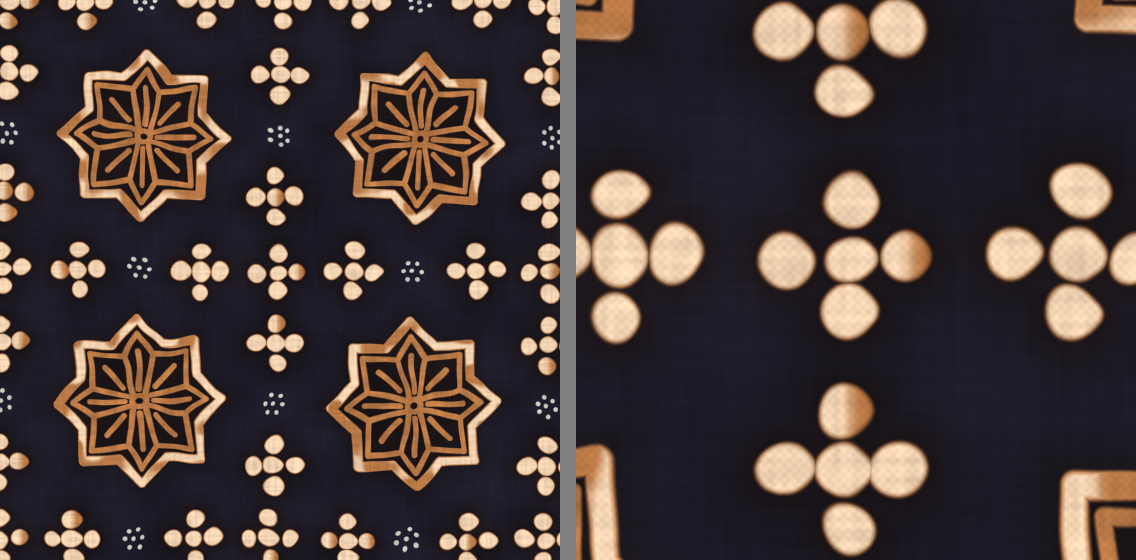
Left, the full canvas; right, a detail of the centre.
A WebGL 2 fragment shader for this pattern:

```glsl
#version 300 es
precision highp float;
// Wax-resist cloth: eight-pointed star medallions framed by a lattice of
// five-dot crosses and small dot clusters on navy. Motifs are distance
// functions on a slightly skewed lattice, with noise for the hand-made wear.

#define NODE vec2(0.4935, 0.518)
#define STEP_X vec2(0.487, -0.004)
#define STEP_Y vec2(0.010, 0.4805)
#define STAR_R 0.156
#define CROSS_SPACING 0.275
#define DOT_R 0.0163
#define DOT_ARM 0.0352
#define SPECK_R 0.0043
#define SPECK_RING 0.0175
#define WOBBLE 0.007
#define THREADS 170.0

uniform vec2 u_resolution;
out vec4 fragColor;

const float TAU = 6.28318;
const vec3 NAVY = vec3(0.115, 0.115, 0.175);
const vec3 DARK = vec3(0.105, 0.080, 0.090);
const vec3 ORANGE = vec3(0.72, 0.47, 0.27);
const vec3 CREAM = vec3(0.95, 0.83, 0.70);
const vec3 PALE = vec3(0.82, 0.79, 0.75);
const vec3 BROWN = vec3(0.50, 0.30, 0.16);

float hash(vec2 p) {
    vec3 q = fract(p.xyx * vec3(0.1031, 0.1030, 0.0973));
    q += dot(q, q.yzx + 33.33);
    return fract((q.x + q.y) * q.z);
}

vec2 jitter(vec2 id) { return vec2(hash(id + 17.3), hash(id + 51.7)) - 0.5; }

float noise(vec2 p) {
    vec2 i = floor(p), f = fract(p);
    f = f * f * (3.0 - 2.0 * f);
    return mix(mix(hash(i), hash(i + vec2(1, 0)), f.x),
               mix(hash(i + vec2(0, 1)), hash(i + vec2(1, 1)), f.x), f.y);
}

float segment(vec2 p, vec2 a, vec2 b) {
    vec2 d = b - a;
    return length(p - a - d * clamp(dot(p - a, d) / dot(d, d), 0.0, 1.0));
}

// Star of unit radius: x = outer band, y = inner line work, z = filled body.
vec3 starMotif(vec2 p) {
    vec2 q = abs(p);
    q = vec2(min(q.x, q.y), max(q.x, q.y));
    vec2 notch = vec2(0.273, 0.66), shoulder = vec2(0.16, 0.52);
    float band = min(segment(q, vec2(0.0, 0.94), notch), segment(q, notch, vec2(0.67)));
    float body = min(q.y, (q.x + q.y) * 0.7071) - 0.68;
    float lines = min(segment(q, vec2(0.0, 0.765), shoulder), segment(q, shoulder, vec2(0.56)));
    lines = min(lines, segment(q, shoulder, vec2(0.06, 0.09)));
    lines = min(lines, segment(q, vec2(0.0, 0.15), vec2(0.0, 0.56)));
    lines = min(lines, segment(q, vec2(0.17), vec2(0.39)));
    lines = min(lines, abs(length(q) - 0.07));
    return vec3(band - 0.054, lines - 0.033, body);
}

// Five-dot cross: x = distance, y = orange stain of the nearest dot.
vec2 crossMotif(vec2 p, vec2 id) {
    vec2 best = vec2(1.0, 0.0);
    for (int i = 0; i < 5; i++) {
        float a = float(i) * TAU / 4.0;
        vec2 seed = id * 7.0 + float(i) * 3.1;
        vec2 arm = i == 0 ? vec2(0.0) : DOT_ARM * vec2(cos(a), sin(a));
        vec2 v = p - arm - 0.004 * jitter(seed);
        float r = DOT_R * (0.94 + 0.12 * hash(seed));
        // a drip of wax pulls many dots to a blunt point on the right
        float drip = pow(max(v.x / (length(v) + 1e-5), 0.0), 8.0);
        float d = length(v) - r - 0.004 * drip * hash(seed + 5.0);
        float stain = step(0.84, hash(seed + 9.0)) * smoothstep(-0.004, 0.012, v.x);
        if (d < best.x) best = vec2(d, stain);
    }
    return best;
}

float speckMotif(vec2 p, vec2 id) {
    float d = 1.0, turn = hash(id) * TAU;
    for (int i = 0; i < 7; i++) {
        float a = turn + float(i) * TAU / 6.0;
        vec2 c = i == 6 ? vec2(0.0) : SPECK_RING * vec2(cos(a), sin(a));
        vec2 wander = 0.004 * jitter(id + float(i) * 2.3);
        d = min(d, length(p - c - wander) - SPECK_R);
    }
    return d;
}

void main() {
    float size = min(u_resolution.x, u_resolution.y);
    vec2 uv = gl_FragCoord.xy / size;
    float soft = max(0.0016, 0.75 / size);
    vec2 p = uv + WOBBLE * (vec2(noise(uv * 26.0), noise(uv * 26.0 + 40.0)) - 0.5);
    mat2 lattice = mat2(STEP_X, STEP_Y);
    vec2 cell = inverse(lattice) * (p - NODE);

    // star in the middle of each cell
    vec2 starId = floor(cell);
    float tilt = 0.14 * (hash(starId + 30.0) - 0.5);
    vec2 s = lattice * (cell - starId - 0.5) - vec2(0.005, 0.0) - 0.008 * jitter(starId);
    s = mat2(cos(tilt), sin(tilt), -sin(tilt), cos(tilt)) * s;
    vec3 star = starMotif(s / STAR_R) * STAR_R;

    // nearest cross along the lattice lines
    vec2 node = floor(cell + 0.5), w = cell - node;
    vec2 axis = abs(w.x) > abs(w.y) ? vec2(1, 0) : vec2(0, 1);
    float k = clamp(floor(dot(w, axis) / CROSS_SPACING + 0.5), -1.0, 1.0);
    vec2 crossId = node * 4.0 + axis * k;
    vec2 dots = crossMotif(lattice * (w - axis * k * CROSS_SPACING) - 0.008 * jitter(crossId), crossId);

    // speck clusters halfway between nodes
    vec2 half2 = floor(cell * 2.0 + 0.5);
    float specks = mod(half2.x + half2.y, 2.0) > 0.5
        ? speckMotif(lattice * (cell - half2 * 0.5), half2) : 1.0;

    // dyed ground, darker close to the waxed motifs
    float near = max(min(star.z, dots.x), 0.0);
    vec3 col = mix(NAVY, DARK, exp(-near * 45.0));
    col *= 0.88 + 0.24 * noise(uv * 14.0);

    // waxed shapes with brown, seeping rims
    float streak = smoothstep(0.45, 0.68, noise(uv * 30.0 + 8.0));
    vec3 bandCol = mix(CREAM, ORANGE, max(streak, smoothstep(-0.004, 0.0, star.x)));
    col = mix(col, bandCol, smoothstep(soft, -soft, star.x));
    vec3 lineCol = ORANGE * (0.90 + 0.2 * noise(uv * 60.0));
    col = mix(col, lineCol, smoothstep(soft, -soft, star.y));
    vec3 dotCol = mix(CREAM, ORANGE, dots.y);
    dotCol = mix(dotCol, BROWN, smoothstep(-0.004, 0.001, dots.x));
    col = mix(col, dotCol, smoothstep(soft, -soft, dots.x));
    col = mix(col, PALE, smoothstep(soft, -soft, specks));

    // woven thread
    vec2 thread = sin(uv * THREADS * TAU);
    float slub = noise(uv * vec2(30.0, 260.0)) + noise(uv * vec2(260.0, 30.0)) - 1.0;
    col *= 1.0 + 0.03 * thread.x * thread.y + 0.10 * slub;
    fragColor = vec4(col, 1.0);
}
```
